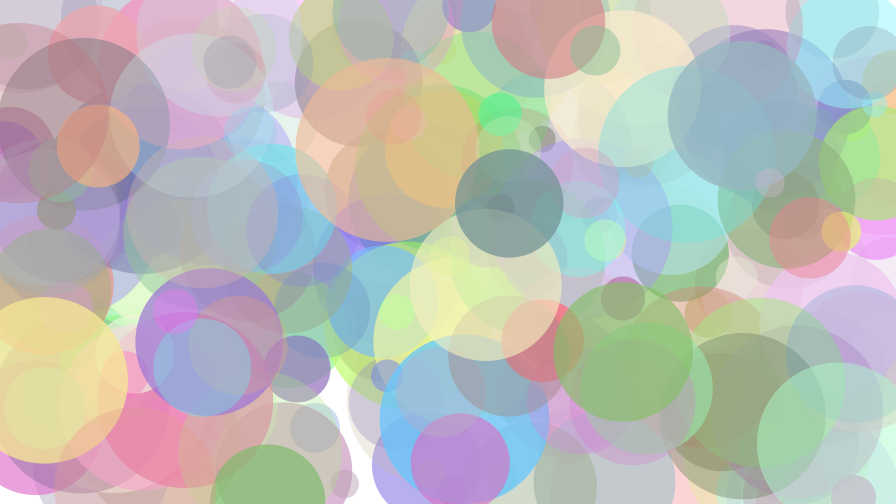
Write a WebGL 2 fragment shader that draws this background.

```glsl
#version 300 es
precision highp float;
// Overlapping translucent discs in soft random colours on white paper.
// A loop scatters the discs by an integer hash and blends each one
// over those below it, with edges smoothed across one pixel.

#define DISC_COUNT 230
#define SEED 7u
#define RADIUS_MIN 0.025
#define RADIUS_MAX 0.19
#define ALPHA_MIN 0.22
#define ALPHA_MAX 0.78
#define COLOUR_MIN vec3(0.38, 0.41, 0.40)
#define COLOUR_MAX vec3(1.0, 1.0, 1.0)
#define PAPER vec3(1.0)

uniform vec2 u_resolution;
out vec4 fragColor;

// Three independent random values in 0..1 from an integer key
vec3 hash3(uvec3 key) {
    key = key * 1664525u + 1013904223u;
    key.x += key.y * key.z;
    key.y += key.z * key.x;
    key.z += key.x * key.y;
    key ^= key >> 16u;
    key.x += key.y * key.z;
    key.y += key.z * key.x;
    key.z += key.x * key.y;
    return vec3(key >> 8u) / 16777216.0;
}

void main() {
    // Canvas height is one unit
    vec2 position = gl_FragCoord.xy / u_resolution.y;
    vec2 canvas = vec2(u_resolution.x / u_resolution.y, 1.0);
    float pixel = 1.0 / u_resolution.y;

    vec3 colour = PAPER;
    for (int i = 0; i < DISC_COUNT; i++) {
        vec3 place = hash3(uvec3(uint(i), SEED, 1u));
        vec3 tint = hash3(uvec3(uint(i), SEED, 2u));
        float opacity = hash3(uvec3(uint(i), SEED, 3u)).x;

        // Disc shape
        float radius = mix(RADIUS_MIN, RADIUS_MAX, place.z);
        float edge = length(position - place.xy * canvas) - radius;
        float coverage = clamp(0.5 - edge / pixel, 0.0, 1.0);

        // Blend over the discs below
        float alpha = coverage * mix(ALPHA_MIN, ALPHA_MAX, opacity);
        colour = mix(colour, mix(COLOUR_MIN, COLOUR_MAX, tint), alpha);
    }
    fragColor = vec4(colour, 1.0);
}
```
